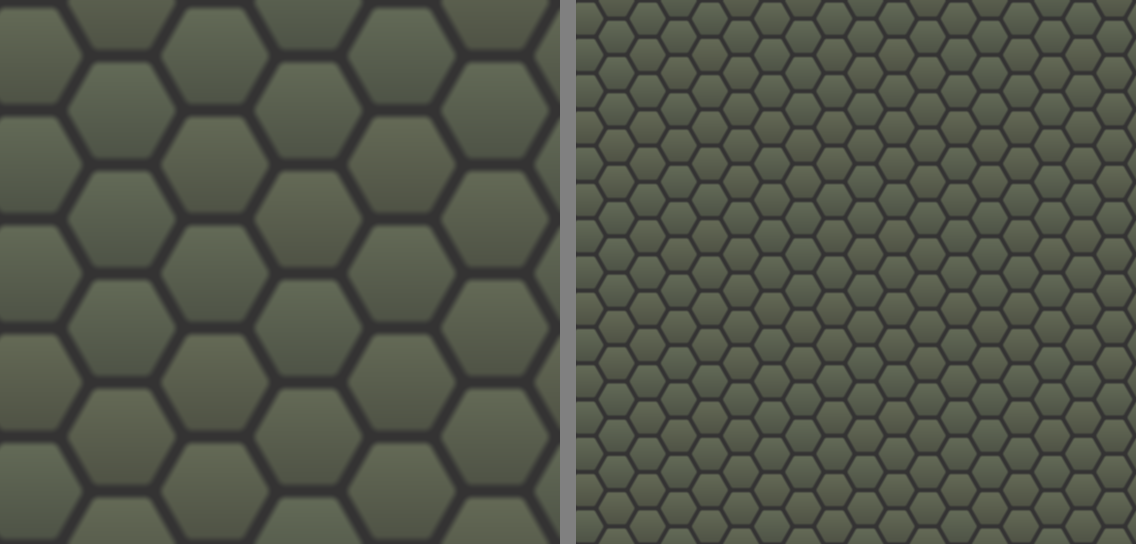
Left: one tile. Right: repeated 3 by 3.
Write a WebGL 2 fragment shader that draws this pattern.

```glsl
#version 300 es
precision highp float;
// Soft-edged olive hexagons on charcoal, each shaded from light top to dark base.
// Two interleaved rectangular lattices place the cells; a rounded hexagon
// distance function draws them, and the nearest cell wins.

uniform vec2 u_resolution;
out vec4 fragColor;

const vec2 REPEATS = vec2(3.0, 5.0);         // lattice cells across and down
const vec2 ORIGIN = vec2(0.152, 0.485);      // first hexagon centre, in cells
const vec2 CELL_SIZE = vec2(1.7320508, 1.0); // cell shape, in row heights
const float APOTHEM = 0.441;                 // centre to flat side
const float CORNER = 0.09;                   // corner rounding radius
const float SOFTNESS = 0.043;                // half width of the blurred edge
const float TINT_AMOUNT = 0.006;             // hue drift between cells

const vec3 GROUT = vec3(0.203, 0.200, 0.201);
const vec3 FACE_TOP = vec3(0.390, 0.415, 0.338);
const vec3 FACE_BASE = vec3(0.308, 0.324, 0.272);
const vec3 TINT_AXIS = vec3(1.0, -0.5, -1.0); // warm to green

float hash(vec2 p) {
    vec3 q = fract(vec3(p.xyx) * 0.1031);
    q += dot(q, q.yzx + 33.33);
    return fract((q.x + q.y) * q.z);
}

// Signed distance to a flat-topped hexagon with rounded corners
float roundedHexagon(vec2 p, float apothem, float radius) {
    const vec3 k = vec3(-0.8660254, 0.5, 0.5773503);
    float inner = apothem - radius;
    p = abs(p);
    p -= 2.0 * min(dot(k.xy, p), 0.0) * k.xy;
    p -= vec2(clamp(p.x, -k.z * inner, k.z * inner), inner);
    return length(p) * sign(p.y) - radius;
}

void main() {
    vec2 uv = gl_FragCoord.xy / u_resolution;

    // Find the nearest hexagon of both lattices
    float dist = 1e3;
    float height = 0.0;
    float seed = 0.0;
    for (int i = 0; i < 2; i++) {
        vec2 grid = uv * REPEATS - ORIGIN - 0.5 * float(i);
        vec2 id = floor(grid + 0.5);
        vec2 local = (grid - id) * CELL_SIZE;
        float d = roundedHexagon(local, APOTHEM, CORNER);
        if (d < dist) {
            dist = d;
            height = local.y;
            seed = hash(mod(id, REPEATS) + 7.0 * float(i) + 1.0);
        }
    }

    // Shade the face and blend it softly into the grout
    float shade = clamp(0.5 + 0.5 * height / APOTHEM, 0.0, 1.0);
    vec3 face = mix(FACE_BASE, FACE_TOP, shade);
    face += TINT_AXIS * TINT_AMOUNT * (seed - 0.5);
    float pixel = REPEATS.y / u_resolution.y;
    float edge = max(SOFTNESS, pixel);
    float cover = 1.0 - smoothstep(-edge, edge, dist);
    fragColor = vec4(mix(GROUT, face, cover), 1.0);
}
```
